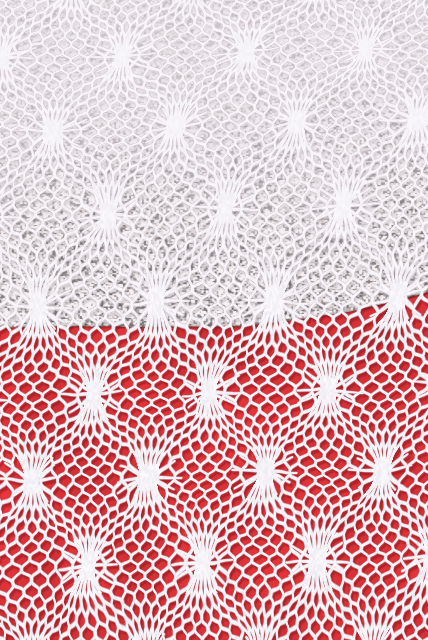
A Shadertoy shader for this pattern:

```glsl
// White openwork lace with staggered star knots over silver glitter and red cloth.
// Wavy strands meet in pairs to form the net; each column of strands pinches
// together at its stars while the neighbouring columns spread out.

const float PI = 3.14159265;
const vec2 CELL = vec2(0.184, 0.133); // star spacing across, row spacing down

float hash(vec2 p) {
    p = fract(p * vec2(0.1031, 0.1137));
    p += dot(p, p.yx + 33.33);
    return fract((p.x + p.y) * p.x * 57.0);
}

float noise(vec2 p) {
    vec2 i = floor(p), f = fract(p);
    f = f * f * (3.0 - 2.0 * f);
    return mix(mix(hash(i), hash(i + vec2(1, 0)), f.x),
               mix(hash(i + vec2(0, 1)), hash(i + vec2(1, 1)), f.x), f.y);
}

// Canvas position to (star column, star row), with stretch, lean and tilt
vec2 starGrid(vec2 p) {
    float down = 1.0 - p.y + 0.03 * (p.x - 0.33) - 0.084;
    float row = 7.864 * down - 1.015 * down * (down - 0.382);
    row += 0.075 * sin(0.4 * PI * row);
    float column = (p.x - 0.1364 - 0.0677 * p.y * p.y) / (0.178 + 0.012 * p.y);
    return vec2(column, row);
}

// Distance to the paired strands of the net
float net(vec2 g) {
    float x = g.x - round(g.x);
    float halfWidth = 0.25 - 0.185 * cos(PI * g.y);
    float spread = 0.185 * PI * sin(PI * g.y);
    if (abs(x) > halfWidth) {
        x -= 0.5 * sign(x);
        halfWidth = 0.5 - halfWidth;
        spread = -spread;
    }
    float s = 6.0 * x / halfWidth;
    float pitch = halfWidth * CELL.x / 6.0;

    // Courses bow around the stars
    float t = 3.5 * g.y - 0.4 * cos(2.0 * PI * g.x) * sin(PI * g.y);
    float e = clamp((abs(2.0 * fract(t) - 1.0) - 0.1) / 0.8, 0.0, 1.0);
    float wave = 2.0 * e * e * (3.0 - 2.0 * e) - 1.0;
    float waveSlope = 30.0 * e * (1.0 - e) * sign(fract(t) - 0.5);

    float d = 1.0;
    for (int i = -1; i <= 1; i++) {
        float n = floor(s) + float(i);
        float side = 1.0 - 2.0 * mod(n, 2.0);
        float strand = n + 0.5 + 0.5 * side * wave;
        float slope = pitch / CELL.y * (1.75 * side * waveSlope + strand * spread / halfWidth);
        d = min(d, abs(s - strand) * pitch * inversesqrt(1.0 + slope * slope));
    }
    return d - 0.0028;
}

// Distance to the nearest star: a core with uneven, tapering spokes
float star(vec2 g) {
    float row = round(g.y);
    float stagger = 0.5 * mod(row, 2.0);
    float column = round(g.x - stagger);
    vec2 c = (g - vec2(column + stagger, row)) * CELL;
    float d = length(c * vec2(1.0, 0.75)) - 0.011;
    for (int i = 0; i < 12; i++) {
        float h = hash(vec2(column * 13.0 + float(i) + 70.0, row + 20.0));
        float angle = 2.0 * PI * (float(i) + 0.6 * h - 0.3) / 12.0;
        vec2 dir = vec2(cos(angle), sin(angle));
        float reach = 0.028 + 0.010 * h + 0.016 * abs(dir.x);
        float along = clamp(dot(c, dir), 0.0, reach);
        d = min(d, length(c - dir * along) - mix(0.0036, 0.0020, along / reach));
    }
    return d;
}

float lace(vec2 p) {
    p += 0.010 * (vec2(noise(p * 15.0), noise(p * 15.0 + 40.0)) - 0.5);
    p += 0.003 * (vec2(noise(p * 60.0 + 9.0), noise(p * 60.0 + 80.0)) - 0.5);
    vec2 g = starGrid(p);
    return min(net(g), star(g));
}

void mainImage(out vec4 fragColor, in vec2 fragCoord) {
    vec2 p = fragCoord / iResolution.y;
    float aa = max(0.8 / iResolution.y, 0.0010);
    float d = lace(p);
    float shadow = smoothstep(0.003, -0.003, lace(p + vec2(-0.003, 0.005)));

    // Red cloth with soft folds
    vec3 red = vec3(0.87, 0.20, 0.22) * (0.92 + 0.14 * noise(p * vec2(14.0, 9.0)));
    red = mix(red, vec3(0.61, 0.11, 0.14), 0.75 * shadow);

    // Silver cloth: woven glitter, fading to pale towards the top
    float grain = noise(p * vec2(300.0, 400.0)) * 0.65 + noise(p * vec2(190.0, 250.0)) * 0.35;
    float haze = smoothstep(0.48, 0.92, p.y + 0.12 * (noise(p * 6.0) - 0.5));
    vec3 silver = mix(vec3(0.42, 0.39, 0.40), vec3(0.98, 0.95, 0.96), smoothstep(0.12, 0.62, grain));
    silver = mix(silver, vec3(0.92, 0.90, 0.92), 0.15 + 0.6 * haze);
    silver *= 1.0 - mix(0.14, 0.05, haze) * shadow;

    // Curved hem between the two cloths
    float bend = max(p.x - 0.3, 0.0);
    float hem = p.y - 0.488 - 0.4 * bend * bend - 0.003 * noise(p * 40.0);
    vec3 color = mix(red, silver, smoothstep(-aa, aa, hem));
    color *= 1.0 - 0.25 * smoothstep(0.005, 0.0, abs(hem));

    // Rounded yarn with fine fibres
    float body = smoothstep(0.0003, -0.0018, d);
    vec3 yarn = mix(vec3(0.84, 0.79, 0.82), vec3(0.97, 0.96, 0.98), body);
    yarn -= 0.06 * (noise(p * vec2(340.0, 190.0)) - 0.4) * (1.0 - 0.5 * haze);
    color = mix(color, yarn, smoothstep(aa, -aa, d));

    fragColor = vec4(color, 1.0);
}
```
